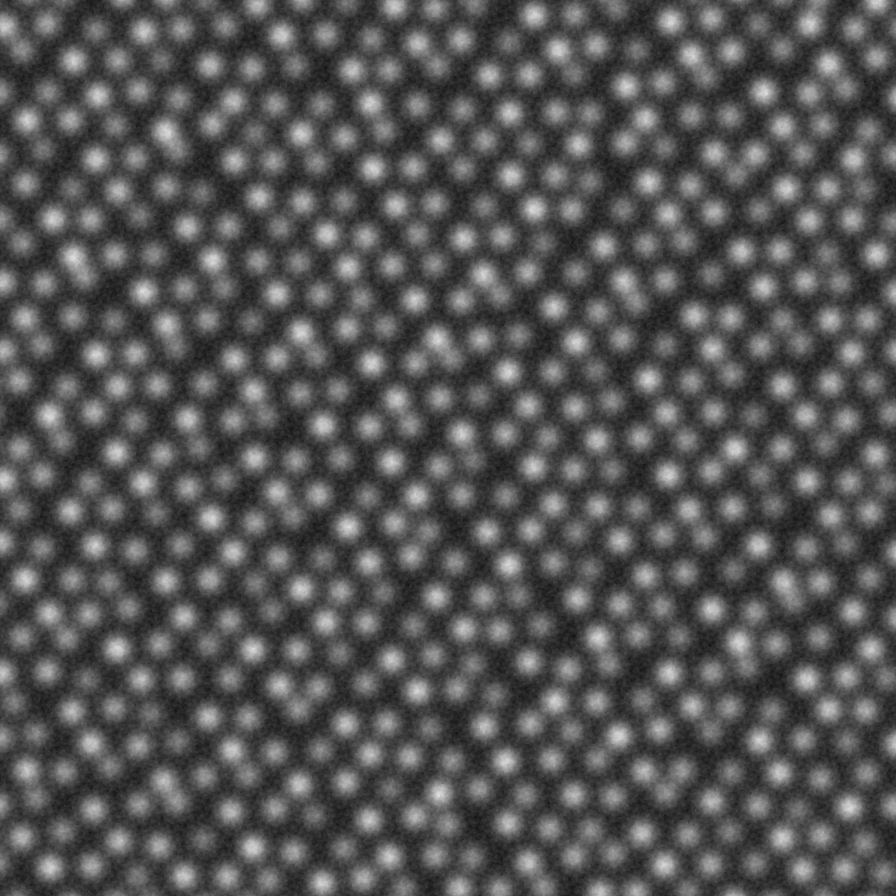
Reproduce this texture procedurally as a three.js fragment shader.

```glsl
// Blurry grey atoms on a dark ground: rows of three-dot groups that fade from
// bright to dim. The rows alternate short and long sideways steps, with slips.
// Each dot is a slightly jittered Gaussian; layered sines add fine grain.

varying vec2 vUv;

vec2 hash2(vec3 cell) {
  vec3 h = fract(cell * vec3(0.1031, 0.1030, 0.0973));
  h += dot(h, h.yzx + 33.33);
  return fract((h.xx + h.yz) * h.zy);
}

// Sideways start of a row; the uneven long steps make the slips.
float rowStart(float row) {
  return 0.54 * row + 1.13 * floor(0.55 * row + 0.3);
}

// Three dots in line, bright to dim, the dim ones strayed furthest.
float dotGroup(vec2 p, vec2 cell) {
  float light = 0.0;
  for (int k = 0; k < 3; k++) {
    float rank = float(k);
    vec2 rnd = hash2(vec3(cell + 60.0, rank + 7.0));
    vec2 stray = (rnd - 0.5) * (0.14 + 0.09 * rank);
    vec2 d = p - vec2(rank * 1.03, 0.0) - stray;
    float peak = 0.64 - 0.125 * rank + 0.12 * (fract(rnd.x * 17.0 + rnd.y) - 0.5);
    light += peak * exp(-dot(d, d) / 0.107);
  }
  return light;
}

// Sum of the groups in the nearby rows; one unit is the dot spacing.
float atoms(vec2 p) {
  float nearRow = floor((p.y - 0.045 * p.x) / 0.788 + 0.5);
  float light = 0.0;
  for (int r = -2; r <= 2; r++) {
    float row = nearRow + float(r);
    vec2 start = vec2(rowStart(row), 0.84 * row);
    float nearColumn = floor((p.x - start.x) / 3.33);
    for (int c = -1; c <= 1; c++) {
      float column = nearColumn + float(c);
      vec2 origin = start + column * vec2(3.33, 0.15);
      light += dotGroup(p - origin, vec2(column, row));
    }
  }
  return light;
}

// Fine mottling from waves in many directions, each bent by the ones before.
float grain(vec2 uv) {
  float sum = 0.0;
  for (int i = 0; i < 12; i++) {
    float n = float(i);
    vec2 along = vec2(cos(n * 2.4), sin(n * 2.4));
    sum += sin(dot(uv, along) * (480.0 + 53.0 * n) + 1.7 * n + 0.5 * sum);
  }
  return sum / 12.0;
}

void main() {
  vec2 p = vec2(vUv.x, 1.0 - vUv.y) * 21.7 + vec2(0.4, 0.25);
  float grey = 0.13 + atoms(p) + 0.11 * grain(vUv);
  gl_FragColor = vec4(vec3(clamp(grey, 0.06, 0.9)), 1.0);
}
```
